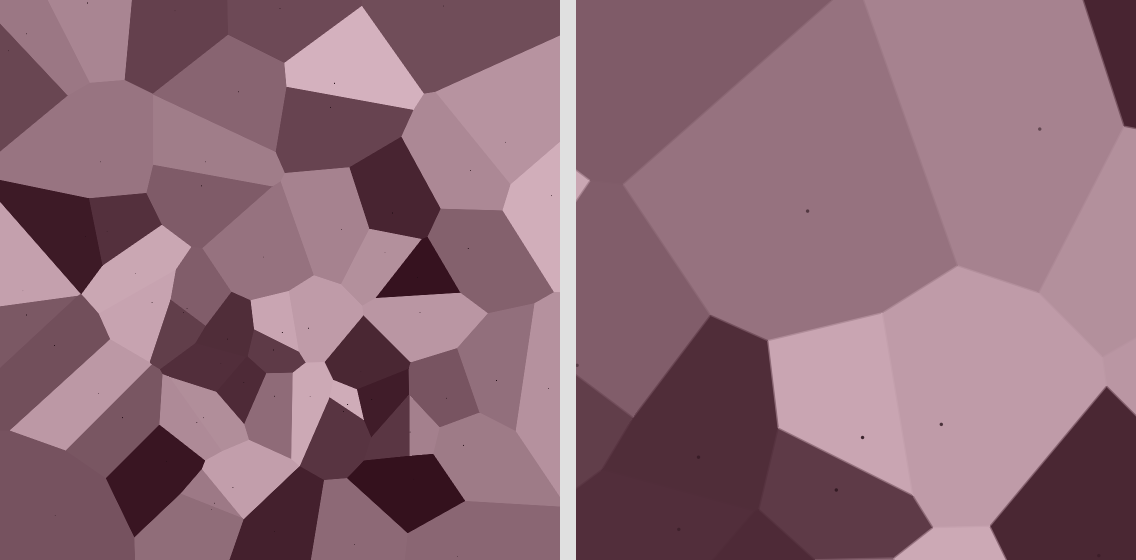
Left: the whole. Right: its middle third, enlarged.
Reproduce this pattern procedurally as a three.js fragment shader.

```glsl
// Flat mosaic of irregular straight-edged cells in dusty mauve tones.
// A Voronoi diagram of freely scattered seeds; each cell gets one even shade,
// neighbours blend over a hairline, and a tiny speck marks each seed.

#define CELL_COUNT 62
#define SEED 3.7
#define TINT vec3(0.14, 0.0, 0.05)
#define SHADE_MIN 0.055
#define SHADE_RANGE 0.64
#define SHADE_CURVE 0.9
#define EDGE_SOFTNESS 0.0008
#define SPECK_RADIUS 0.0010
#define SPECK_COLOR vec3(0.12, 0.04, 0.07)

varying vec2 vUv;

float hash(vec2 p) {
  return fract(sin(dot(p, vec2(127.1, 311.7))) * 43758.5453);
}

vec2 seedPoint(float id) {
  return vec2(hash(vec2(id, SEED)), hash(vec2(id, SEED + 5.3)));
}

// Golden-ratio steps spread the shades evenly over all cells
vec3 cellColor(float id) {
  float level = fract(id * 0.618034 + 0.31);
  return TINT + SHADE_MIN + SHADE_RANGE * pow(level, SHADE_CURVE);
}

void main() {
  // Find the nearest and second nearest seeds
  float nearDist = 9.0;
  float nextDist = 9.0;
  float nearId = 0.0;
  float nextId = 0.0;
  for (int i = 0; i < CELL_COUNT; i++) {
    float id = float(i) + 1.0;
    vec2 offset = vUv - seedPoint(id);
    float dist = dot(offset, offset);
    if (dist < nearDist) {
      nextDist = nearDist;
      nextId = nearId;
      nearDist = dist;
      nearId = id;
    } else if (dist < nextDist) {
      nextDist = dist;
      nextId = id;
    }
  }

  // Distance to the straight border between the two cells
  float span = max(distance(seedPoint(nearId), seedPoint(nextId)), 0.0001);
  float border = (nextDist - nearDist) / (2.0 * span);
  float inside = 0.5 + 0.5 * smoothstep(0.0, EDGE_SOFTNESS, border);
  vec3 color = mix(cellColor(nextId), cellColor(nearId), inside);

  // Seed speck, of varying strength
  float speck = 1.0 - smoothstep(SPECK_RADIUS * 0.6, SPECK_RADIUS * 1.4, sqrt(nearDist));
  float strength = mix(0.3, 1.0, hash(vec2(nearId, SEED + 9.1)));
  color = mix(color, SPECK_COLOR, speck * strength);

  gl_FragColor = vec4(color, 1.0);
}
```
